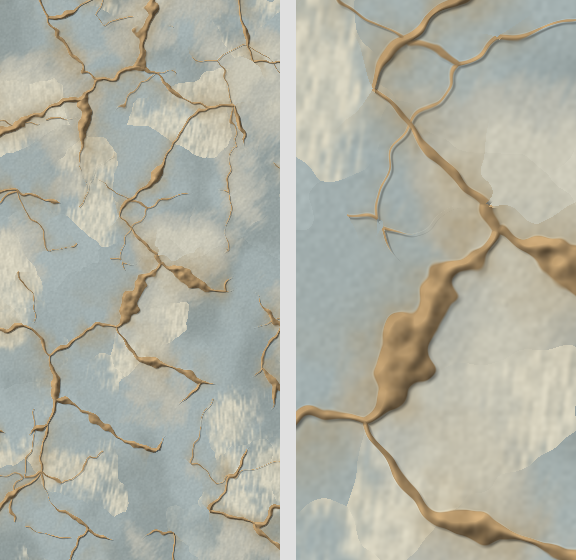
Left: the whole. Right: its middle third, enlarged.
Give the GLSL for this texture, as a Shadertoy shader.

```glsl
// Weathered blue-grey plaster with cream patches and raised ochre cracks.
// Warped Voronoi borders form the cracks, a finer Voronoi the flaked facets,
// and a height difference towards the light gives the relief.

const vec3 SLATE = vec3(0.57, 0.615, 0.61);
const vec3 BLUE  = vec3(0.64, 0.69, 0.69);
const vec3 PALE  = vec3(0.72, 0.72, 0.675);
const vec3 CREAM = vec3(0.84, 0.82, 0.74);
const vec3 SAND  = vec3(0.67, 0.61, 0.49);
const vec3 OCHRE = vec3(0.59, 0.49, 0.35);

float hash(vec2 p) {
    vec3 q = fract(p.xyx * vec3(0.1031, 0.1030, 0.0973));
    q += dot(q, q.yzx + 33.33);
    return fract((q.x + q.y) * q.z);
}

vec2 hash2(vec2 p) {
    return vec2(hash(p), hash(p + 57.3));
}

float noise(vec2 p) {
    vec2 i = floor(p), f = fract(p);
    f = f * f * (3.0 - 2.0 * f);
    float low = mix(hash(i), hash(i + vec2(1, 0)), f.x);
    float high = mix(hash(i + vec2(0, 1)), hash(i + vec2(1, 1)), f.x);
    return mix(low, high, f.y);
}

float fbm(vec2 p) {
    float sum = 0.0, gain = 0.53;
    for (int i = 0; i < 4; i++) {
        sum += gain * noise(p);
        p = mat2(1.6, 1.2, -1.2, 1.6) * p + 11.7;
        gain *= 0.5;
    }
    return sum;
}

// Voronoi: x = distance to border, y = cell hash, z = border hash
vec3 cells(vec2 p) {
    vec2 base = floor(p), nearest = vec2(0), owner = vec2(0);
    float best = 9.0, border = 9.0, link = 0.0;
    for (int j = -1; j <= 1; j++)
    for (int i = -1; i <= 1; i++) {
        vec2 cell = base + vec2(i, j);
        vec2 r = cell + 0.08 + 0.84 * hash2(cell) - p;
        if (dot(r, r) < best) { best = dot(r, r); nearest = r; owner = cell; }
    }
    for (int j = -2; j <= 2; j++)
    for (int i = -2; i <= 2; i++) {
        vec2 cell = base + vec2(i, j);
        vec2 r = cell + 0.08 + 0.84 * hash2(cell) - p;
        vec2 across = r - nearest;
        if (dot(across, across) > 1e-4) {
            float d = dot(0.5 * (nearest + r), normalize(across));
            if (d < border) { border = d; link = hash(cell + owner + 0.5); }
        }
    }
    return vec3(border, hash(owner + 3.1), link);
}

vec2 warp(vec2 p) {
    vec2 bend = vec2(fbm(p * 4.0), fbm(p * 4.0 + 31.0)) - 0.5;
    vec2 jag = vec2(noise(p * 38.0), noise(p * 38.0 + 9.0)) - 0.5;
    return p + 0.20 * bend + 0.014 * jag;
}

// One crack network: x = ridge height, y = sandy halo around it
vec2 cracks(vec2 p, vec2 bent, float scale, float thin, float swell, float keep) {
    vec3 c = cells(bent * scale + scale * 5.0);
    float d = c.x / scale;
    float present = step(c.z, keep) * smoothstep(0.18, 0.36, noise(p * 5.0 + scale));
    float bulge = pow(noise(p * 12.0 + 2.0 * scale), 3.0);
    float ragged = 0.65 + 0.7 * noise(p * 55.0);
    float width = present * (thin + swell * bulge * ragged);
    float ridge = width * (1.0 - smoothstep(0.0, max(width, 1e-4), d));
    return vec2(ridge, present * exp(-d / (0.012 + swell)));
}

vec2 relief(vec2 p) {
    vec2 bent = warp(p);
    vec2 major = cracks(p, bent, 2.7, 0.0055, 0.025, 0.86);
    vec2 minor = cracks(p, bent, 4.3, 0.0032, 0.003, 0.42);
    float clods = 0.0025 * noise(p * 95.0) * smoothstep(0.0, 0.006, major.x);
    float grain = 0.0005 * noise(p * 125.0);
    return vec2(max(major.x, minor.x) + clods + grain, max(major.y, 0.6 * minor.y));
}

void mainImage(out vec4 fragColor, in vec2 fragCoord) {
    vec2 p = fragCoord / iResolution.x;
    vec2 surface = relief(p);
    float shade = surface.x - relief(p + vec2(-0.003, 0.003)).x;

    // Facets and their brush direction
    vec3 facet = cells(warp(p + 3.0) * 3.8);
    float angle = 0.5 + 1.2 * facet.y;
    vec2 along = mat2(cos(angle), -sin(angle), sin(angle), cos(angle)) * p;
    float streak = noise(along * vec2(48.0, 140.0));

    // Mottled blue ground with scumbled pale clouds
    float cloud = fbm(p * 3.6 + 7.0) + 0.05 * (streak - 0.5);
    vec3 col = mix(SLATE, BLUE, smoothstep(0.34, 0.56, fbm(p * vec2(4.0, 3.0))));
    col = mix(col, PALE, 0.9 * smoothstep(0.50, 0.62, cloud));
    col = mix(col, CREAM, 0.6 * smoothstep(0.60, 0.74, cloud));

    // Flaked facets, some worn cream
    float wear = smoothstep(0.38, 0.64, fbm(p * 6.0 + 19.0) + 0.12 * (streak - 0.5));
    float patchy = smoothstep(0.70, 0.72, facet.y) * wear;
    col += 0.03 * (fract(facet.y * 7.0) - 0.5);
    col = mix(col, CREAM, patchy * (0.65 + 0.35 * streak));
    col += 0.05 * (streak - 0.5) * (0.2 + patchy);

    // Sandy stains and ochre ridges
    float stain = surface.y * smoothstep(0.34, 0.58, fbm(p * 9.0 + 4.0));
    col = mix(col, SAND, stain * (0.65 + 0.35 * noise(p * 90.0)));
    float ridge = smoothstep(0.0008, 0.0036, surface.x);
    col = mix(col, OCHRE * (0.9 + 0.2 * noise(p * 60.0)), ridge);

    // Relief light from the upper left, and fine grain
    col *= 1.0 + clamp(shade * 75.0, -0.42, 0.27);
    col += 0.03 * (noise(p * 170.0) - 0.5);
    fragColor = vec4(clamp(col, 0.0, 1.0), 1.0);
}
```
